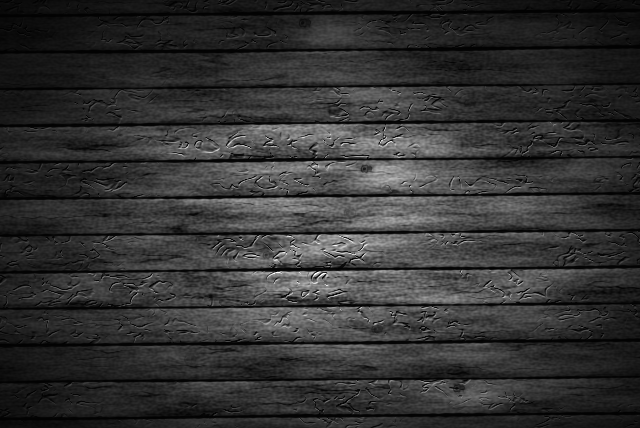
A WebGL 1 fragment shader for this texture:

```glsl
precision highp float;
// Dark weathered horizontal planks with worm tracks, knots and a vignette.
uniform vec2 u_resolution;

const float PITCH = 0.0856;        // plank height, canvas height = 1
const float FIRST_SEAM = 0.0275;
const float TILT = 0.0085;
const float BASE_TONE = 0.47;

float hash(float n) {
  return fract(sin(n * 12.9898 + 4.1) * 4375.85);
}

vec2 gradient(vec2 cell) {
  float angle = 6.2832 * fract(sin(dot(cell, vec2(127.1, 311.7))) * 4375.85);
  return vec2(cos(angle), sin(angle));
}

// Gradient noise, roughly -0.7 to 0.7
float noise(vec2 p) {
  vec2 i = floor(p), f = fract(p);
  vec2 u = f * f * f * (f * (f * 6.0 - 15.0) + 10.0);
  float a = dot(gradient(i), f);
  float b = dot(gradient(i + vec2(1.0, 0.0)), f - vec2(1.0, 0.0));
  float c = dot(gradient(i + vec2(0.0, 1.0)), f - vec2(0.0, 1.0));
  float d = dot(gradient(i + 1.0), f - 1.0);
  return mix(mix(a, b, u.x), mix(c, d, u.x), u.y);
}

// Long fibres, from broad streaks down to fine ones
float woodGrain(vec2 p, float plank) {
  vec2 q = p + vec2(plank * 5.37, 0.0);
  float sum = 0.0, weight = 0.6;
  vec2 scale = vec2(2.6, 32.0);
  for (int i = 0; i < 4; i++) {
    sum += weight * noise(q * scale + plank * 3.7);
    scale *= vec2(2.5, 1.8);
    weight *= 0.9;
  }
  return sum;
}

// Sparse dark splits along the fibres
float cracks(vec2 p, float plank) {
  vec2 q = p * vec2(3.5, 48.0) + plank * 11.3;
  q.y += 0.35 * noise(p * vec2(30.0, 60.0));
  float line = 1.0 - smoothstep(0.01, 0.09, abs(noise(q)));
  return line * smoothstep(0.0, 0.25, noise(p * vec2(7.0, 40.0) + plank * 4.9));
}

// Winding tracks that gather in patches; every fourth plank is bare
float wormTracks(vec2 p, float plank) {
  float bare = 1.0 - step(0.5, abs(mod(plank, 4.0) - 1.0));
  float wear = mix(0.02 + 0.16 * hash(plank + 2.0), -0.38, bare);
  vec2 q = p * vec2(30.0, 52.0) + plank * 17.3;
  q += 0.9 * vec2(noise(q * 0.6 + 3.3), noise(q * 0.6 + 9.7));
  q += 0.22 * noise(q * 2.3 + 6.1);
  float track = 1.0 - smoothstep(0.02, 0.13, abs(noise(q)));
  float patches = smoothstep(-0.08, 0.22, noise(p * vec2(4.5, 8.0) + plank * 7.1) + wear);
  return track * patches * smoothstep(-0.1, 0.15, noise(q * 0.9 + 40.5));
}

// Light from above minus shade inside the tracks
float trackRelief(vec2 p, float plank) {
  float here = wormTracks(p, plank);
  float above = wormTracks(p + vec2(-0.001, 0.0026), plank);
  return 0.95 * (above - here) - 0.22 * here;
}

// Dark eye with growth rings
float knotShade(vec2 offset, float radius) {
  float r = length(offset * vec2(0.7, 1.0)) / radius;
  r += 0.45 * noise(offset * 110.0);
  float rings = 0.5 + 0.5 * cos(r * 11.0);
  return (1.0 - smoothstep(0.2, 1.25, r)) * (0.4 + 0.5 * rings);
}

// Dark gap of varying width with a rough outline: 0 in the gap, 1 on the wood
float gapMask(float row, float x, float pixel) {
  float seam = floor(row + 0.5);
  float width = 0.017 + 0.021 * hash(seam + 6.0);
  width += 0.022 * noise(vec2(x * 5.0, seam * 3.3 + 0.4));
  width += 0.02 * noise(vec2(x * 60.0, row * 2.0 + 0.3));
  return smoothstep(-0.5 * pixel, 0.5 * pixel + 0.02, abs(row - seam) - width);
}

// Broad light, fading to near black at the corners
float vignette(vec2 uv) {
  vec2 d = uv - vec2(0.53, 0.46);
  return exp(-dot(d * d, vec2(4.8, 5.0)));
}

void main() {
  vec2 uv = gl_FragCoord.xy / u_resolution;
  vec2 p = gl_FragCoord.xy / u_resolution.y;
  float pixel = 1.0 / (u_resolution.y * PITCH);

  // Plank layout
  float row = (p.y - FIRST_SEAM - TILT * (p.x - 0.75)) / PITCH;
  row += 0.025 * noise(vec2(p.x * 2.2, floor(row + 0.5) * 1.7 + 0.35));
  float plank = floor(row), v = row - plank;
  vec2 board = vec2(p.x, row * PITCH);

  // One knot per plank; some sit beside a pale patch
  float pale = 1.0 - step(0.5, mod(mod(plank, 10.0), 6.0));
  float paleX = 1.12 - 0.036 * plank;
  float knotX = mix(0.1 + 1.3 * hash(plank + 8.0), paleX - 0.05, pale);
  float knotV = mix(0.3 + 0.4 * hash(plank + 5.0), 0.74, pale);
  vec2 knot = vec2(p.x - knotX, (v - knotV) * PITCH);
  float knotPull = exp(-dot(knot * knot, vec2(900.0, 2500.0)));
  vec2 patchPos = vec2((p.x - paleX) * 14.0, (v - 0.5) * 2.2);
  float patchGlow = pale * exp(-dot(patchPos, patchPos));

  // Wood surface
  float grain = woodGrain(board + vec2(0.0, 0.014 * knotPull), plank);
  float grit = noise(board * vec2(110.0, 190.0) + plank * 9.1);
  float blotch = noise(board * vec2(3.5, 13.0) + plank * 6.3);
  float tone = 0.74 + 0.46 * hash(plank + 1.0);
  tone *= mod(plank, 4.0) == 1.0 ? 0.85 : 1.0;
  float shade = 1.0 + 0.62 * grain + 0.42 * grit + 0.75 * blotch;
  shade += trackRelief(board, plank) - 0.45 * cracks(board, plank) + 0.75 * patchGlow;
  float knotDepth = mix(0.25 + 0.5 * hash(plank + 4.0), 0.9, pale);
  shade *= 1.0 - knotDepth * knotShade(knot, 0.012 + 0.006 * hash(plank + 3.0));

  // Worn lit upper edge, shaded lower edge
  shade += 0.25 * smoothstep(0.84, 0.95, v) * (0.5 + noise(vec2(p.x * 18.0, plank + 0.4)));
  shade *= mix(0.7, 1.0, smoothstep(0.0, 0.22, v));

  float light = BASE_TONE * tone * max(shade, 0.08) * vignette(uv);
  light *= mix(0.04, 1.0, gapMask(row, p.x, pixel));
  gl_FragColor = vec4(vec3(clamp(light + 0.006, 0.0, 1.0)), 1.0);
}
```
